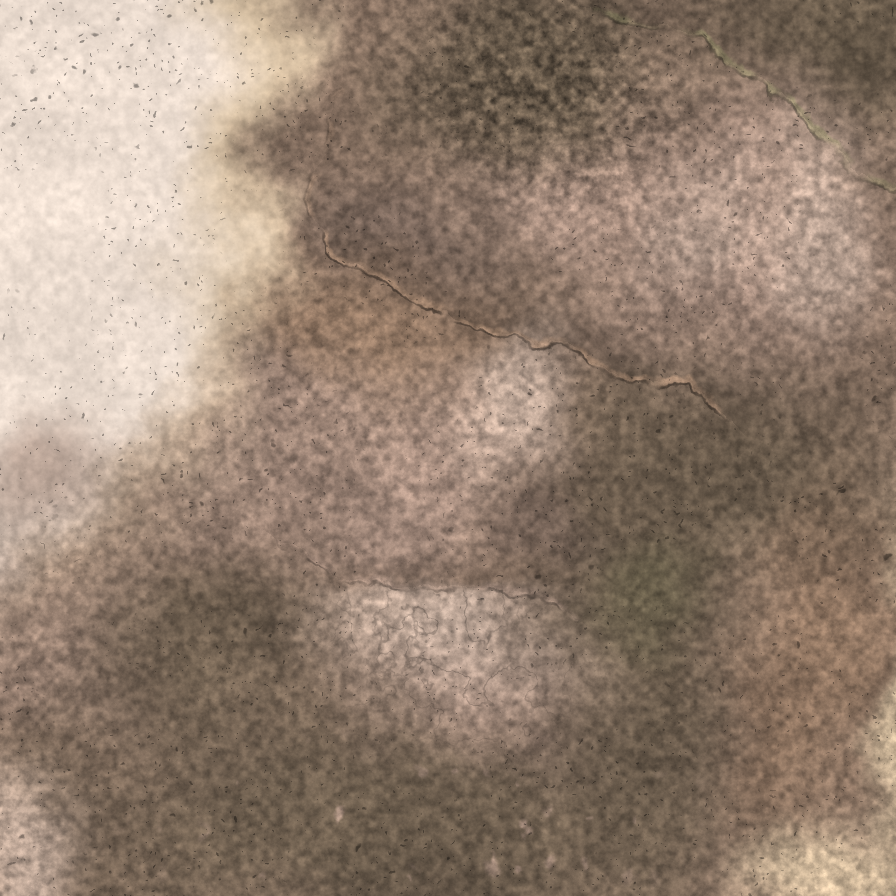
Write a Shadertoy shader that draws this texture.

```glsl
// Weathered plaster wall: pale wash at left, umber and rose stains, raised cracks and grit.
#define WARP 0.13
#define CRACK_JITTER 0.024
#define GRAIN 0.62
#define MOTTLE 0.32
#define SPECK_DEPTH 0.36
#define RIDGE_WIDTH 0.0055

const vec3 TAUPE = vec3(.525, .44, .38), UMBER = vec3(.395, .343, .282);
const vec3 MAUVE = vec3(.45, .38, .34), RUST = vec3(.565, .46, .38);
const vec3 ROSE = vec3(.645, .545, .49), SHELL = vec3(.75, .66, .60);
const vec3 SAND = vec3(.82, .73, .61), CHALK = vec3(.925, .865, .815);
const vec3 MOSS = vec3(.38, .37, .27);

float hash(vec2 p) {
  vec3 q = fract(p.xyx * .1031);
  q += dot(q, q.yzx + 33.33);
  return fract((q.x + q.y) * q.z);
}

float noise(vec2 p) {
  vec2 i = floor(p), f = fract(p);
  f = f * f * (3. - 2. * f);
  return mix(mix(hash(i), hash(i + vec2(1, 0)), f.x),
             mix(hash(i + vec2(0, 1)), hash(i + 1.), f.x), f.y);
}

float fbm(vec2 p) {
  float sum = 0., amp = .5;
  for (int i = 0; i < 5; i++) {
    sum += amp * noise(p);
    p = mat2(1.6, 1.2, -1.2, 1.6) * p + 7.3;
    amp *= .5;
  }
  return sum;
}

vec2 wobble(vec2 p) { return vec2(fbm(p), fbm(p + 31.)) - .48; }

// Soft rotated ellipse: centre in xy, radii in zw.
float blob(vec2 p, vec4 e, float angle) {
  float c = cos(angle), s = sin(angle);
  return 1. - smoothstep(.2, 1.6, length(mat2(c, -s, s, c) * (p - e.xy) / e.zw));
}

void stain(inout vec3 col, vec2 p, vec4 e, float angle, vec3 tint, float amount) {
  col = mix(col, tint, amount * blob(p, e, angle));
}

// Distance to a polyline, positive on its left side.
float polyline(vec2 p, vec2 v[6]) {
  float best = 9.;
  for (int i = 0; i < 5; i++) {
    vec2 e = v[i + 1] - v[i], w = p - v[i];
    float d = length(w - e * clamp(dot(w, e) / dot(e, e), 0., 1.));
    if (d < abs(best)) best = e.x * w.y < e.y * w.x ? -d : d;
  }
  return best;
}

// Lit lip, thin broken split and a soft shadow on the left.
void crack(inout vec3 col, vec2 p, float d, vec3 lip, float amount) {
  float wear = amount * smoothstep(.15, .65, noise(p * 48.));
  col *= 1. - .14 * amount * (1. - smoothstep(0., .05, d)) * step(0., d);
  col = mix(col, lip, .7 * wear * (1. - smoothstep(.2, 1.2, abs(d) / RIDGE_WIDTH)));
  col *= 1. - .42 * wear * (1. - smoothstep(.0004, .0026, abs(d + .004)));
}

// One randomly sized dot in some of the cells.
float specks(vec2 p, float density) {
  vec2 id = floor(p), spot = .3 + .4 * vec2(hash(id + 3.), hash(id + 19.));
  float r = mix(.08, .3, hash(id + 41.));
  return (1. - smoothstep(r * .3, r, length(fract(p) - spot))) * step(hash(id), density);
}

void mainImage(out vec4 fragColor, in vec2 fragCoord) {
  vec2 uv = fragCoord / iResolution.xy;
  vec2 p = uv + WARP * wobble(uv * 7.), k = uv + CRACK_JITTER * wobble(uv * 42.);
  vec3 col = TAUPE;
  // Dark stains
  stain(col, p, vec4(.60, .92, .15, .10), -.3, UMBER, .9);
  stain(col, p, vec4(.95, .95, .18, .12), -.6, UMBER, .95);
  stain(col, p, vec4(.84, .46, .19, .10), -.2, UMBER, .8);
  stain(col, p, vec4(.72, .27, .10, .23), 0., UMBER, .8);
  stain(col, p, vec4(.42, .09, .38, .14), 0., UMBER, .85);
  stain(col, p, vec4(.24, .29, .16, .10), .3, UMBER, .75);
  stain(col, p, vec4(.42, .75, .10, .07), -.5, MAUVE, .85);
  // Rose and rust fields
  stain(col, p, vec4(.24, .51, .22, .11), .2, ROSE, .85);
  stain(col, p, vec4(.40, .65, .16, .07), -.3, RUST, .85);
  stain(col, p, vec4(.47, .46, .15, .09), .3, ROSE, .95);
  stain(col, p, vec4(.62, .77, .11, .07), -.2, ROSE, .8);
  stain(col, p, vec4(.82, .73, .18, .14), -.2, ROSE, .95);
  stain(col, p, vec4(.91, .26, .08, .18), -.1, RUST, .95);
  stain(col, p, vec4(.04, .29, .13, .10), 0., ROSE, .6);
  // Pale patches
  float flake = blob(p, vec4(.52, .28, .145, .105), -.5) * (1. - smoothstep(.335, .357, k.y));
  col = mix(col, mix(ROSE, SHELL, smoothstep(.16, .32, uv.y)), flake);
  stain(col, p, vec4(.59, .54, .06, .09), -.1, SHELL, .85);
  stain(col, p, vec4(.91, .73, .06, .11), .2, SHELL, .75);
  stain(col, p, vec4(.78, .74, .05, .07), -.3, SHELL, .55);
  stain(col, p, vec4(.01, .04, .08, .10), .5, SHELL, .85);
  stain(col, p, vec4(.95, .02, .10, .07), .3, SAND, .85);
  stain(col, p, vec4(1.01, .22, .03, .15), 0., SAND, .95);
  stain(col, p, vec4(.61, .40, .07, .03), .2, MAUVE, .65);
  stain(col, p, vec4(.73, .36, .06, .06), .5, MOSS, .4);
  // Chalk wash with a yellowed rim
  float cloud = fbm(uv * 13. + 5.) - .48;
  float inside = .27 * smoothstep(.26, .6, p.y) + .08 * smoothstep(.72, 1., p.y) - p.x + .1 * cloud;
  float spread = mix(.14, .055, smoothstep(.45, .7, uv.y));
  float wash = smoothstep(-spread, spread, inside) * smoothstep(.22, .54, p.y);
  col = mix(col, mix(SAND + .04, CHALK, smoothstep(.0, .12, inside + .1 * (.75 - uv.y))), wash);
  stain(col, p, vec4(.05, .48, .05, .05), 0., ROSE, .6);
  // Raised cracks
  float upper = polyline(k, vec2[6](vec2(.375, .9), vec2(.37, .85), vec2(.345, .78), vec2(.365, .72), vec2(.43, .69), vec2(.5, .65)));
  float lower = polyline(k, vec2[6](vec2(.5, .65), vec2(.56, .628), vec2(.63, .615), vec2(.7, .575), vec2(.77, .577), vec2(.81, .537)));
  float corner = polyline(k, vec2[6](vec2(.66, .99), vec2(.78, .96), vec2(.85, .91), vec2(.9, .87), vec2(.95, .81), vec2(1.02, .785)));
  float shelf = polyline(k, vec2[6](vec2(.31, .4), vec2(.38, .36), vec2(.44, .343), vec2(.52, .347), vec2(.6, .335), vec2(.64, .31)));
  crack(col, uv, abs(upper) < abs(lower) ? upper : lower, RUST * 1.2, 1. - .55 * smoothstep(.71, .77, uv.y));
  crack(col, uv, corner, MOSS * 1.5, .7);
  crack(col, uv, shelf, ROSE, .6);
  col *= 1. - .2 * flake * (1. - smoothstep(0., .03, abs(fbm(uv * 26.) - .48)));
  // Lichen tufts, mottling, grain and grit
  float tuft = specks(k * vec2(25, 19), .7) * blob(uv, vec4(.48, .07, .27, .09), 0.);
  col = mix(col, ROSE, .8 * tuft * smoothstep(.2, .6, noise(uv * 110.)));
  float rough = blob(uv, vec4(.6, .9, .14, .1), -.3), cluster = blob(uv, vec4(.1, .94, .12, .07), 0.);
  col *= 1. + MOTTLE * cloud * (1. - .6 * wash);
  col *= 1. + (fbm(uv * 125.) - .48) * GRAIN * (1.2 - .9 * wash + 1.1 * rough);
  float grit = specks(k * 150., .2) + specks(k * 70. + 7., .02 + .25 * cluster);
  col *= 1. - SPECK_DEPTH * min(grit, 1.) * smoothstep(.25, .65, noise(uv * 14.) + .3 * cluster);
  fragColor = vec4(clamp(col, 0., 1.), 1);
}
```
